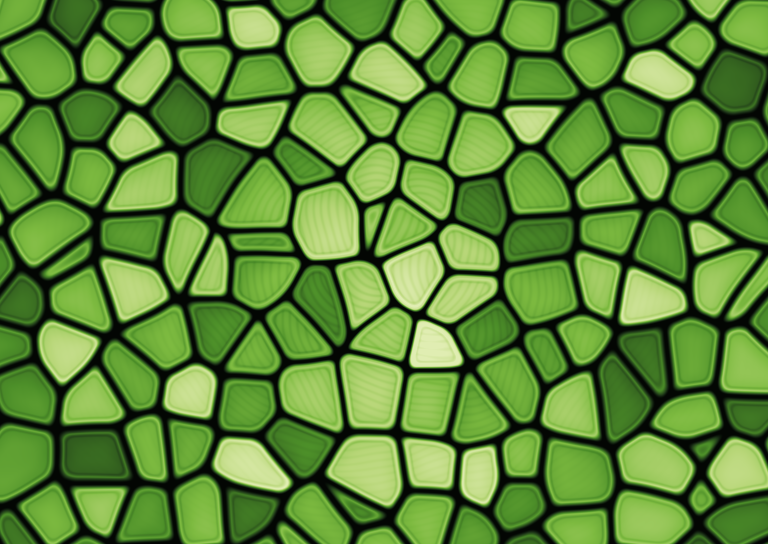
Write a Shadertoy shader that draws this pattern.

```glsl
// Green cell tissue: irregular rounded cells parted by soft black seams.
// A weighted Voronoi diagram gives cells and seam distance; each cell gets a
// random tone, an inset rim and, near the middle, fine curved growth lines.

const float CELLS_PER_HEIGHT = 9.7;
const float JITTER = 0.97;           // scatter of the seeds in their grid squares
const float SIZE_VARIATION = 0.17;   // spread of the seed weights
const float CORNER_ROUNDING = 0.13;  // in cell units
const float WARP = 0.007;            // bending of the seams
const float SEAM_WIDTH = 0.0013;     // lengths below are in canvas heights
const float SEAM_SOFT_CENTRE = 0.0065;
const float SEAM_SOFT_OUTER = 0.0105;
const float RIM_INSET = 0.0115;
const float RIM_WIDTH = 0.0022;
const float TONE_MEAN = 3.85;        // tones index the palette, 0 to 6
const float TONE_SPREAD = 4.0;
const float CENTRE_LIGHT = 1.0;
const float GROWTH_LINES = 72.0;     // lines per canvas height
const float GROWTH_DEPTH = 0.32;

const vec3 PALETTE[7] = vec3[7](
    vec3(0.01, 0.025, 0.012), vec3(0.11, 0.20, 0.09), vec3(0.20, 0.38, 0.12),
    vec3(0.30, 0.56, 0.16), vec3(0.49, 0.73, 0.25), vec3(0.72, 0.84, 0.47),
    vec3(0.88, 0.93, 0.70));

vec3 hash3(vec2 p) {
    vec3 q = fract(vec3(p.xyx) * vec3(0.1031, 0.1030, 0.0973));
    q += dot(q, q.yxz + 33.33);
    return fract((q.xxy + q.yzz) * q.zyx);
}

// Gradient noise, about -0.7 to 0.7
float cornerSlope(vec2 corner, vec2 offset) {
    float angle = 6.2832 * hash3(corner + 71.0).x;
    return dot(vec2(cos(angle), sin(angle)), offset);
}

float gradientNoise(vec2 p) {
    vec2 i = floor(p), f = p - i, e = vec2(0.0, 1.0);
    vec2 u = f * f * f * (f * (f * 6.0 - 15.0) + 10.0);
    return mix(mix(cornerSlope(i, f), cornerSlope(i + e.yx, f - e.yx), u.x),
               mix(cornerSlope(i + e, f - e), cornerSlope(i + 1.0, f - 1.0), u.x), u.y);
}

float smoothMin(float a, float b, float k) {
    float h = max(k - abs(a - b), 0.0) / k;
    return min(a, b) - h * h * k * 0.25;
}

// Seed position (xy) and weight (z) of a grid square
vec3 seedOf(vec2 id) {
    vec3 h = hash3(id + 19.0);
    return vec3(id + 0.5 + JITTER * (h.xy - 0.5), SIZE_VARIATION * h.z);
}

float powerDistance(vec2 p, vec3 seed) {
    vec2 r = seed.xy - p;
    return dot(r, r) - seed.z;
}

// Returns the rounded seam distance, and the owning grid square in cellId
float tissue(vec2 p, out vec2 cellId) {
    vec2 base = floor(p);
    float nearest = 1e5;
    for (int y = -2; y <= 2; y++)
    for (int x = -2; x <= 2; x++) {
        vec2 id = base + vec2(x, y);
        float d = powerDistance(p, seedOf(id));
        if (d < nearest) { nearest = d; cellId = id; }
    }
    vec3 own = seedOf(cellId);
    float seam = 8.0;
    for (int y = -2; y <= 2; y++)
    for (int x = -2; x <= 2; x++) {
        if (x == 0 && y == 0) continue;
        vec3 other = seedOf(cellId + vec2(x, y));
        float gap = max(length(other.xy - own.xy), 0.001);
        float d = (powerDistance(p, other) - nearest) / (2.0 * gap);
        seam = smoothMin(seam, d, CORNER_ROUNDING);
    }
    return seam;
}

float band(float x, float centre, float width) {
    float t = (x - centre) / width;
    return exp(-t * t);
}

vec3 paletteAt(float tone) {
    vec3 colour = PALETTE[0];
    for (int i = 0; i < 6; i++)
        colour = mix(colour, PALETTE[i + 1], clamp(tone - float(i), 0.0, 1.0));
    return colour;
}

void mainImage(out vec4 fragColor, in vec2 fragCoord) {
    vec2 uv = fragCoord / iResolution.y;
    vec2 q = uv - 0.5 * iResolution.xy / iResolution.y;
    float r2 = dot(q, q);

    // Cells and seams
    vec2 bend = WARP * vec2(gradientNoise(uv * 8.0), gradientNoise(uv * 8.0 + 37.0));
    vec2 p = (uv + bend) * CELLS_PER_HEIGHT, cellId;
    float seam = tissue(p, cellId) / CELLS_PER_HEIGHT;
    vec3 h = hash3(cellId + 143.0), g = hash3(cellId + 311.0);

    // Cell tone, lighter in the middle, with a soft slope inside each cell
    float tone = TONE_MEAN + TONE_SPREAD * (0.5 * (h.x + h.y) - 0.5);
    tone += CENTRE_LIGHT * exp(-r2 / 0.07) - 0.35 * smoothstep(0.3, 0.85, sqrt(r2));
    vec2 slope = vec2(g.x - 0.5, -0.2 - 0.6 * g.y);
    tone += 0.6 * dot(p - seedOf(cellId).xy, slope) + 0.3 * gradientNoise(uv * 9.0);
    tone += 0.35 * smoothstep(0.005, 0.045, seam) - 0.2;

    // Growth lines curving about a focus that shifts from cell to cell
    vec2 focus = 0.3 * (g.yz - 0.5);
    float phase = length(q - focus) * GROWTH_LINES + 0.7 * gradientNoise(uv * 12.0);
    float groove = pow(0.5 + 0.5 * cos(6.2832 * phase), 2.0);
    float inside = smoothstep(RIM_INSET, RIM_INSET + 0.008, seam);
    tone -= GROWTH_DEPTH * (groove - 0.3) * inside * exp(-r2 / 0.13);

    // Light rim with a darker line just inside it
    tone += (0.3 + 0.35 * h.z) * band(seam, RIM_INSET, RIM_WIDTH);
    tone -= 0.38 * band(seam, RIM_INSET + 0.0052, RIM_WIDTH);

    // Soft black seams, broader away from the middle
    float soft = mix(SEAM_SOFT_CENTRE, SEAM_SOFT_OUTER, smoothstep(0.1, 0.5, sqrt(r2)));
    tone *= smoothstep(SEAM_WIDTH, SEAM_WIDTH + soft, seam);
    fragColor = vec4(paletteAt(tone), 1.0);
}
```
